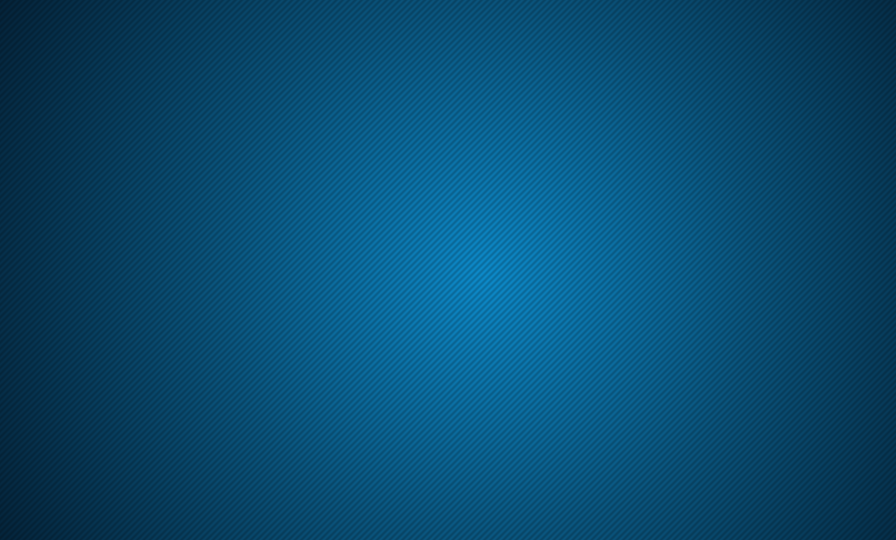
Give the GLSL for this background, as a Shadertoy shader.

```glsl
const vec2 GLOW_CENTER = vec2(0.54, 0.49);   // fraction of the canvas
const float MID_RADIUS = 0.50;               // in canvas heights
const float RIM_RADIUS = 1.03;
const vec3 CORE_COLOR = vec3(0.045, 0.490, 0.715);
const vec3 MID_COLOR = vec3(0.035, 0.300, 0.445);
const vec3 RIM_COLOR = vec3(0.015, 0.125, 0.205);
const float STRIPES_ACROSS = 142.0;          // stripes along the canvas width
const float STRIPE_CONTRAST = 0.11;
const float TAU = 6.2831853;

// Radial ramp from the bright core to the dark rim
vec3 glowColor(float radius) {
    vec3 inner = mix(CORE_COLOR, MID_COLOR, clamp(radius / MID_RADIUS, 0.0, 1.0));
    float outer = clamp((radius - MID_RADIUS) / (RIM_RADIUS - MID_RADIUS), 0.0, 1.0);
    return mix(inner, RIM_COLOR, outer);
}

// Rising diagonal pinstripes, faded where they are too fine to resolve
float pinstripes(vec2 p, float pixelSize) {
    float phase = (p.x - p.y) * STRIPES_ACROSS;
    float resolved = 1.0 - smoothstep(0.35, 0.6, pixelSize * STRIPES_ACROSS);
    return sin(TAU * phase) * resolved;
}

void mainImage(out vec4 fragColor, in vec2 fragCoord) {
    // Glow in units of the canvas height
    vec2 fromCenter = (fragCoord - GLOW_CENTER * iResolution.xy) / iResolution.y;
    vec3 color = glowColor(length(fromCenter));

    // Stripes in units of the canvas width
    float stripe = pinstripes(fragCoord / iResolution.x, 1.0 / iResolution.x);
    color *= 1.0 + STRIPE_CONTRAST * stripe;

    fragColor = vec4(color, 1.0);
}
```
